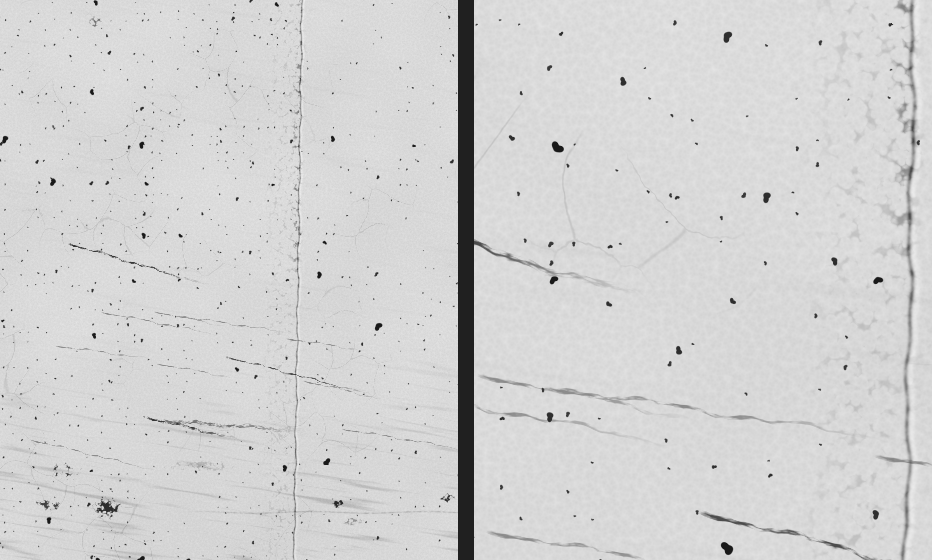
Left: the whole. Right: its middle third, enlarged.
Write a Shadertoy shader that draws this texture.

```glsl
// Pale concrete wall with pits, slanted scratches, dark stains and an upright joint.
// Cellular noise gives grain, cracks and ragged edges; layered sines give soft shading.
// Dark marks gather in one ink value that is laid over the plaster tone.

vec2 hash2(vec2 c) {
    vec3 q = fract(c.xyx * vec3(.1031, .1030, .0973));
    q += dot(q, q.yzx + 33.33);
    return fract((q.xx + q.yz) * q.zy);
}

// Distances to the nearest and second nearest cell point
vec2 cells(vec2 p) {
    vec2 id = floor(p), f = fract(p), best = vec2(9.);
    for (int j = -1; j <= 1; j++)
    for (int i = -1; i <= 1; i++) {
        vec2 o = vec2(i, j);
        float d = length(o + hash2(id + o) - f);
        best = d < best.x ? vec2(d, best.x) : vec2(best.x, min(best.y, d));
    }
    return best;
}

float mottle(vec2 p) {
    return .6 * cells(p).x + .4 * cells(mat2(1.7, 1.2, -1.2, 1.7) * p + 7.3).x;
}

// One lumpy pit in some of the grid cells
float specks(vec2 p, float scale, float chance, float radius) {
    vec2 g = p * scale, id = floor(g);
    vec2 h = hash2(id + scale), k = hash2(id + scale + 57.);
    vec2 d = (fract(g) - .3 - .4 * h) / scale;
    float turn = atan(d.y, d.x), soft = .8 / iResolution.y;
    float r = radius * (.35 + .65 * k.y * k.y);
    r *= 1. + .28 * sin(2. * turn + 6.3 * k.y) + .15 * sin(3. * turn + 9. * h.x);
    return step(k.x, chance) * (1. - smoothstep(-soft, soft, length(d) - r));
}

// Fibrous stroke from a to b that fades toward its end
float scratch(vec2 p, vec2 a, vec2 b, float width) {
    float len = length(b - a);
    vec2 dir = (b - a) / len, d = p - a;
    vec2 q = vec2(dot(d, dir), dot(d, vec2(-dir.y, dir.x)));
    q.y += .0013 * sin(q.x * 70.) + .0007 * sin(q.x * 190.);
    float ends = smoothstep(0., .008, q.x) * (1. - smoothstep(len * .45, len, q.x));
    float body = exp(-q.y * q.y / (width * width));
    return ends * smoothstep(.5, .95, body * (.33 + mottle(q * vec2(80., 330.))));
}

// Blotch broken up by the given grain
float stain(vec2 p, vec2 centre, vec2 size, float amount, float grain) {
    vec2 e = (p - centre) / size;
    return smoothstep(.52, .8, exp(-dot(e, e)) * (grain + amount));
}

void mainImage(out vec4 fragColor, in vec2 fragCoord) {
    vec2 p = fragCoord / iResolution.y;
    float low = 1. - smoothstep(.1, .4, p.y);
    float patchy = mottle(p * 5.);
    float grain = mottle(p * 240.), crumbs = mottle(p * 110.);

    // Plaster: broad clouds, grain and slanted trowel streaks
    float tone = .853 - .012 * low;
    tone += .004 * sin(p.x * 9. + 2. * sin(p.y * 7.)) + .003 * sin(p.y * 17. - p.x * 6.);
    tone += .06 * (grain - .48) - .03 * (patchy - .48);
    vec2 slant = vec2(p.x, p.y + .16 * p.x);
    float streak = mottle(slant * vec2(5., 75.));
    tone -= (.015 + .1 * low) * smoothstep(.52, .85, streak);

    // Hairline cracks, only in some patches
    vec2 bent = p + .012 * vec2(sin(p.y * 47.), sin(p.x * 53. + p.y * 21.));
    vec2 web = cells(bent * 17. + .05 * crumbs);
    tone -= .075 * (1. - smoothstep(.0, .035, web.y - web.x)) * smoothstep(.45, .65, patchy);

    // Upright joint with a lit lip and chipped left side
    float side = p.x - .525 - .014 * p.y;
    side += .0012 * sin(p.y * 61.) + .0007 * sin(p.y * 173.);
    float worn = smoothstep(.45, .6, p.y) * (1. - .5 * smoothstep(.8, 1., p.y));
    tone -= (.14 + .34 * crumbs) * exp(-side * side / 1.6e-6);
    tone += .05 * exp(-pow((side - .003) / .002, 2.));
    tone -= .3 * worn * smoothstep(.42, .75, crumbs) * exp(-pow((side + .004) / .006, 2.));
    tone -= .09 * smoothstep(.5, .75, crumbs) * exp(-pow((side + .025) / .03, 2.));

    // Level seam near the foot
    float seam = p.y - .085 + .0015 * sin(p.x * 31.);
    tone -= .22 * crumbs * smoothstep(.3, .45, p.x) * exp(-seam * seam / 2e-6);

    // Pits in three sizes, denser on the left
    float crowd = (1.3 - .6 * smoothstep(.3, .6, p.x)) * (.5 + patchy);
    float ink = .8 * specks(p, 68., .17 * crowd, .0015);
    ink = max(ink, .85 * specks(p + .37, 31., .17 * crowd, .0031));
    ink = max(ink, .95 * specks(p + .71, 12., .2 * crowd, .0062));

    // Bold scratches, then faint ones strewn over the lower half
    ink = max(ink, .8 * scratch(p, vec2(.12, .566), vec2(.39, .485), .0036));
    ink = max(ink, .7 * scratch(p, vec2(.405, .363), vec2(.69, .288), .0026));
    ink = max(ink, .8 * scratch(p, vec2(.26, .255), vec2(.44, .212), .0042));
    ink = max(ink, .5 * scratch(p, vec2(.29, .249), vec2(.56, .229), .0065));
    for (int i = 0; i < 9; i++) {
        vec2 h = hash2(vec2(i, 4)), k = hash2(vec2(i, 19));
        vec2 a = vec2(h.x * .72 - .03, .2 + .27 * h.y);
        vec2 b = a + (.1 + .17 * k.x) * vec2(1., -.12 - .14 * k.y);
        ink = max(ink, .38 * scratch(p, a, b, .0022));
    }

    // Flaked stains near the foot and one grey bruise at the top
    ink = max(ink, .85 * stain(p, vec2(.19, .092), vec2(.037, .027), .32, crumbs));
    ink = max(ink, .75 * stain(p, vec2(.088, .1), vec2(.042, .019), .16, crumbs));
    ink = max(ink, .75 * stain(p, vec2(.115, .158), vec2(.055, .03), .07, crumbs));
    ink = max(ink, .85 * stain(p, vec2(.604, .1), vec2(.017, .012), .35, crumbs));
    ink = max(ink, .85 * stain(p, vec2(.8, .11), vec2(.018, .013), .3, crumbs));
    ink = max(ink, .35 * stain(p, vec2(.63, .07), vec2(.032, .012), .25, crumbs));
    ink = max(ink, .5 * stain(p, vec2(.169, .961), vec2(.02, .015), .25, crumbs));
    ink = max(ink, .16 * stain(p, vec2(.36, .168), vec2(.1, .017), .2, crumbs));

    fragColor = vec4(vec3(mix(tone, .06, ink)), 1.);
}
```
